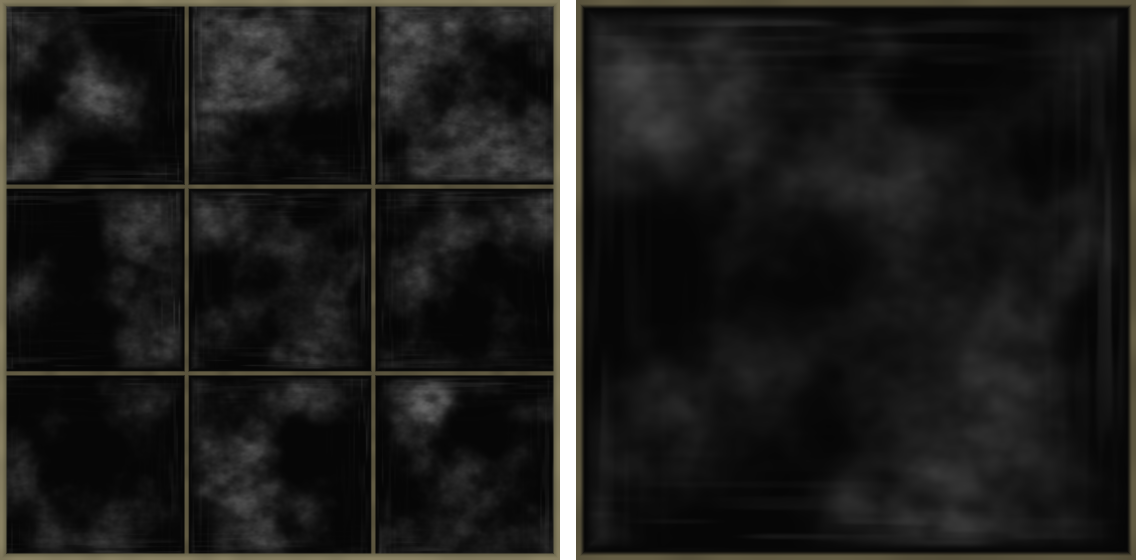
Left, the full canvas; right, a detail of the centre.
Give the GLSL for this pattern, as a Shadertoy shader.

```glsl
// Three by three glossy black tiles with cloudy grey wear, thin olive grout
// and a wider olive frame. Wear is layered value noise, seeded per tile, with
// stretched noise for the streaks that run along the tile edges.

const float TILES = 3.0;
const float FRAME_WIDTH = 0.0117;
const float GROUT_HALF_WIDTH = 0.0038;

const vec3 FRAME_OUTER = vec3(0.52, 0.49, 0.375);
const vec3 FRAME_INNER = vec3(0.42, 0.40, 0.30);
const vec3 GROUT = vec3(0.36, 0.335, 0.245);

float hash(vec2 p) {
    vec3 q = fract(p.xyx * 0.1031);
    q += dot(q, q.yzx + 33.33);
    return fract((q.x + q.y) * q.z);
}

float noise(vec2 p) {
    vec2 cell = floor(p);
    vec2 f = fract(p);
    f = f * f * (3.0 - 2.0 * f);
    float low = mix(hash(cell), hash(cell + vec2(1, 0)), f.x);
    float high = mix(hash(cell + vec2(0, 1)), hash(cell + vec2(1, 1)), f.x);
    return mix(low, high, f.y);
}

float fbm(vec2 p, int octaves) {
    float sum = 0.0, total = 0.0, weight = 0.5;
    for (int i = 0; i < octaves; i++) {
        sum += weight * noise(p);
        total += weight;
        weight *= 0.5;
        p = mat2(1.6, 1.2, -1.2, 1.6) * p + 7.3;
    }
    return sum / total;
}

// 1 inside the given width, falling to 0 across a soft edge
float band(float dist, float width, float soft) {
    return 1.0 - smoothstep(width - soft, width + soft, dist);
}

// Thin scuffs parallel to one tile edge, fading inwards
float edgeStreaks(float inset, float along, float seed) {
    float scuff = noise(vec2(along * 6.0 + seed, inset * 75.0 + seed));
    float patches = noise(vec2(along * 3.0 - seed, seed + 4.0));
    return smoothstep(0.4, 0.95, scuff) * patches * exp(-inset * 16.0);
}

// Cloudy patches broken up by fine, slightly horizontal grain
float cloudWear(vec2 uv, vec2 seed, float bias) {
    float cloud = smoothstep(0.38, 0.86, fbm(uv * 2.6 + seed, 5) + bias);
    float grain = fbm(uv * vec2(13.0, 18.0) + seed.yx, 3);
    return cloud * (0.35 + 1.3 * grain);
}

float tileShade(vec2 uv, vec2 id, float height) {
    vec2 seed = 60.0 * vec2(hash(id + 3.7), hash(id + 19.1));
    float bias = 0.1 * (hash(id + 8.3) - 0.5) + 0.12 * (height - 0.5);
    vec2 side = step(0.5, uv);
    vec2 inset = 0.5 - abs(uv - 0.5);

    float wear = cloudWear(uv, seed, bias);
    float streaks = edgeStreaks(inset.x, uv.y, seed.x + 9.0 * side.x)
                  + edgeStreaks(inset.y, uv.x, seed.y + 9.0 * side.y);

    // Dark rounded lip where the glaze meets the grout
    float edge = min(inset.x, inset.y);
    float lip = smoothstep(0.012, 0.045, edge);
    float rim = mix(0.55, 1.0, smoothstep(0.03, 0.11, edge));
    return 0.024 + lip * (0.25 * wear * rim + 0.22 * streaks);
}

void mainImage(out vec4 fragColor, in vec2 fragCoord) {
    vec2 p = fragCoord / iResolution.xy;
    float pixel = 1.0 / min(iResolution.x, iResolution.y);
    vec2 grid = p * TILES;
    vec2 id = min(floor(grid), TILES - 1.0);

    vec3 color = vec3(tileShade(grid - id, id, p.y));

    // Grout between tiles
    vec2 toLine = abs(grid - round(grid)) / TILES;
    float groutDist = min(toLine.x, toLine.y);
    float groutMask = band(groutDist, GROUT_HALF_WIDTH, max(0.0018, pixel));
    float mottle = 0.9 + 0.2 * noise(p * 45.0);
    color = mix(color, GROUT * mottle, groutMask);

    // Outer frame, lighter towards the canvas edge
    vec2 toEdge = min(p, 1.0 - p);
    float frameDist = min(toEdge.x, toEdge.y);
    float frameMask = band(frameDist, FRAME_WIDTH, max(0.0022, pixel));
    vec3 frame = mix(FRAME_OUTER, FRAME_INNER,
                     smoothstep(0.2, 0.95, frameDist / FRAME_WIDTH));
    color = mix(color, frame * (0.95 + 0.1 * noise(p * 30.0)), frameMask);

    fragColor = vec4(color, 1.0);
}
```
